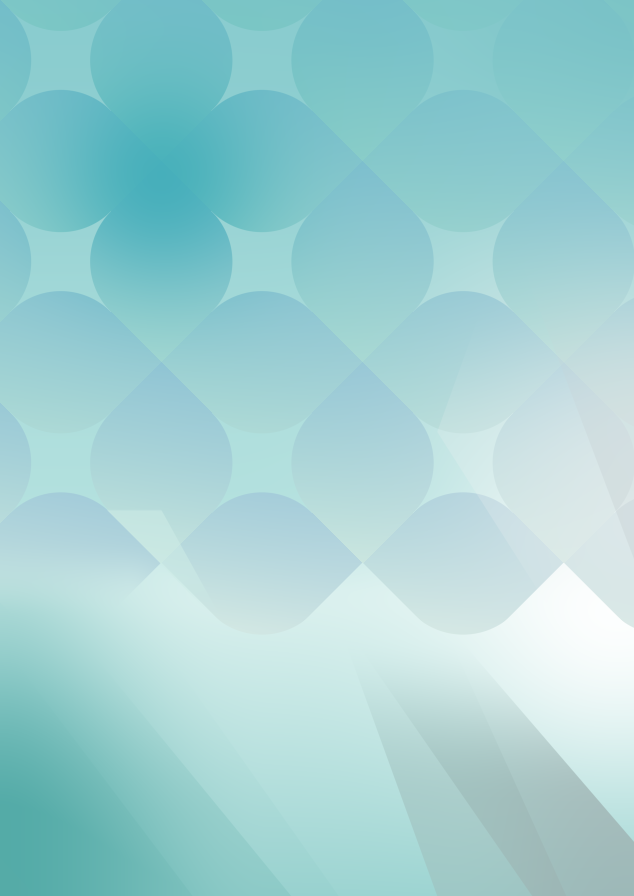
Write a WebGL 1 fragment shader that draws this background.

```glsl
precision highp float;
uniform vec2 u_resolution;

// Smooth half-plane: 1 on the left of the line running from a to b
float leftOf(vec2 p, vec2 a, vec2 b) {
  vec2 dir = normalize(b - a);
  float dist = dir.x * (p.y - a.y) - dir.y * (p.x - a.x);
  return smoothstep(-0.7, 0.7, dist * u_resolution.y);
}

float glow(vec2 p, vec2 center, float radius) {
  vec2 d = (p - center) / radius;
  return exp(-dot(d, d));
}

// Pale sky turning to teal in the lower left, with a white light at the right
vec3 backdrop(vec2 p) {
  vec3 upper = mix(vec3(0.70, 0.88, 0.87), vec3(0.54, 0.80, 0.81), smoothstep(0.4, 1.0, p.y));
  upper = mix(upper, vec3(0.46, 0.75, 0.76), 0.7 * glow(p, vec2(0.72, 1.03), 0.2));
  vec3 mist = vec3(0.86, 0.945, 0.935);
  vec3 ground = mix(vec3(0.31, 0.67, 0.66), vec3(0.61, 0.83, 0.82), smoothstep(0.0, 0.3, p.x));
  float depth = (0.34 - p.y) / 0.34 + 0.3 * (1.0 - smoothstep(0.0, 0.25, p.x));
  vec3 lower = mix(mist, ground, clamp(depth, 0.0, 1.0));
  vec3 color = mix(lower, upper, smoothstep(0.31, 0.46, p.y));
  color = mix(color, vec3(0.85, 0.91, 0.91), 0.6 * glow(p, vec2(0.62, 0.6), 0.17));
  return mix(color, vec3(1.0), 0.95 * glow(p, vec2(0.69, 0.33), 0.19));
}

// Diagonal grid of leaves, each with two opposite corners rounded
vec4 leaves(vec2 p) {
  float period = 0.2246;
  vec2 d = p - vec2(0.0677, 0.8203);
  vec2 grid = vec2(d.x + d.y, d.y - d.x) / period;
  vec2 id = floor(grid + 0.5);
  vec2 f = grid - id;
  float aa = 1.0 / (period * u_resolution.y);
  float row = id.x + id.y;
  float turn = 1.0 - 2.0 * mod(row, 2.0);

  float rounded = step(0.0, f.x * f.y * turn);
  float mask = 1.0 - rounded * smoothstep(0.5 - aa, 0.5 + aa, length(f));
  mask *= step(-4.5, row);
  if (row < -3.5) mask *= smoothstep(-0.5, -0.5 + 2.0 * aa, min(f.x, f.y));

  // Blue on the upper right of each leaf, green on the lower left
  float fall = clamp((0.95 - p.y) / 0.65, 0.0, 1.0);
  vec3 green = mix(vec3(0.50, 0.79, 0.77), vec3(0.84, 0.92, 0.89), fall * fall * 0.5 + fall * 0.5);
  vec3 blue = mix(vec3(0.44, 0.73, 0.79), vec3(0.68, 0.80, 0.87), fall);
  vec3 color = mix(green, blue, clamp(0.5 + 0.65 * f.x + 0.35 * f.y, 0.0, 1.0));
  color = mix(color, vec3(0.20, 0.66, 0.71), 0.8 * glow(p, vec2(0.18, 0.80), 0.12));
  float light = glow(p, vec2(0.74, 0.47), 0.23);
  color = mix(color, vec3(0.90, 0.92, 0.92), 0.75 * light);

  // Dissolve near the upper right and the lower left
  mask *= 1.0 - 0.65 * smoothstep(0.38, 0.65, p.x) * smoothstep(0.75, 0.95, p.y);
  mask *= mix(smoothstep(0.31, 0.40, p.y), 1.0, smoothstep(0.14, 0.2, p.x));
  return vec4(color, 0.95 * mask);
}

// Dark slanted bands in the lower part
vec3 addBands(vec3 color, vec2 p) {
  float fade = 1.0 - smoothstep(0.08, 0.28, p.y);
  float teal = 0.18 * leftOf(p, vec2(0.325, 0.0), vec2(0.098, 0.277));
  teal += 0.12 * leftOf(p, vec2(0.215, 0.0), vec2(0.104, 0.147));
  teal += 0.10 * leftOf(p, vec2(0.04, 0.0), vec2(0.0, 0.043));
  teal += 0.06 * leftOf(p, vec2(0.378, 0.0), vec2(0.306, 0.102));
  color = mix(color, vec3(0.36, 0.67, 0.65), teal * fade);

  float gray = leftOf(p, vec2(0.404, 0.232), vec2(0.488, 0.0));
  gray *= leftOf(p, vec2(0.708, 0.06), vec2(0.56, 0.232));
  float inner = leftOf(p, vec2(0.527, 0.232), vec2(0.632, 0.0));
  float notch = leftOf(p, vec2(0.594, 0.0), vec2(0.501, 0.134));
  vec3 shade = mix(vec3(0.62, 0.74, 0.73), vec3(0.61, 0.68, 0.68), smoothstep(0.5, 0.7, p.x));
  float strength = 0.88 - 0.16 * inner - 0.35 * notch;
  return mix(color, shade, gray * strength * (1.0 - smoothstep(0.10, 0.29, p.y)));
}

// Faint translucent sheets across the leaves
vec3 addSheets(vec3 color, vec2 p) {
  float pale = leftOf(p, vec2(0.488, 0.518), vec2(0.612, 0.323));
  pale *= leftOf(p, vec2(0.521, 0.61), vec2(0.488, 0.518));
  pale *= smoothstep(0.30, 0.42, p.y) * (1.0 - smoothstep(0.48, 0.66, p.y));
  color = mix(color, vec3(0.94, 0.95, 0.95), 0.22 * pale);

  float side = leftOf(p, vec2(0.6, 0.66), vec2(0.708, 0.375));
  side *= 1.0 - smoothstep(0.45, 0.72, p.y);
  color = mix(color, vec3(0.78, 0.82, 0.83), 0.4 * side);

  float wedge = leftOf(p, vec2(0.247, 0.31), vec2(0.18, 0.431));
  wedge *= leftOf(p, vec2(0.18, 0.37), vec2(0.12, 0.431));
  wedge = max(wedge - leftOf(p, vec2(0.18, 0.37), vec2(0.12, 0.43)), 0.0)
        + leftOf(p, vec2(0.247, 0.31), vec2(0.18, 0.431))
        * leftOf(p, vec2(0.12, 0.431), vec2(0.18, 0.37));
  wedge *= 1.0 - smoothstep(0.429, 0.432, p.y);
  return mix(color, vec3(0.80, 0.92, 0.90), 0.6 * wedge * smoothstep(0.31, 0.36, p.y));
}

void main() {
  vec2 p = gl_FragCoord.xy / u_resolution.y;
  vec3 color = addBands(backdrop(p), p);
  vec4 leaf = leaves(p);
  color = mix(color, leaf.rgb, leaf.a);
  gl_FragColor = vec4(addSheets(color, p), 1.0);
}
```
